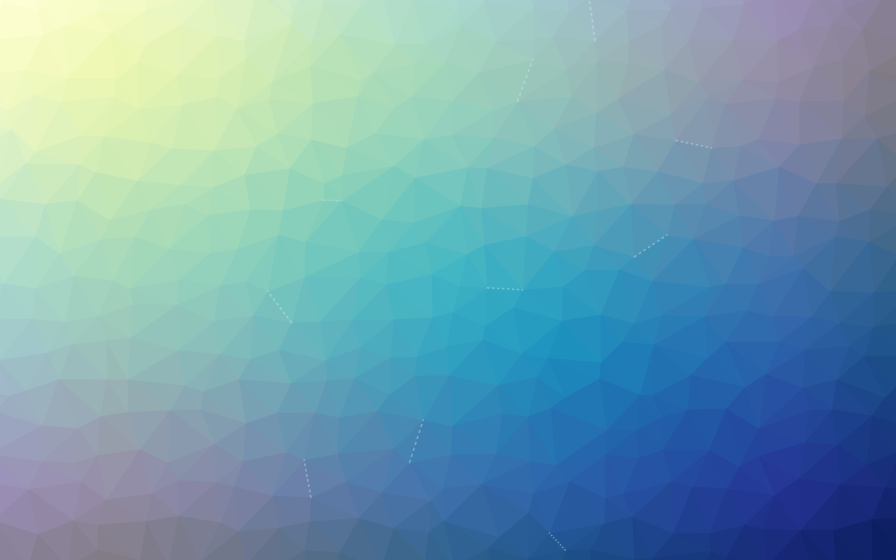
Reproduce this background procedurally as a WebGL 1 fragment shader.

```glsl
precision highp float;
uniform vec2 u_resolution;

float hash(vec2 p) {
  return fract(sin(dot(p, vec2(127.1, 311.7))) * 43758.545);
}

float cross2(vec2 a, vec2 b) {
  return a.x * b.y - a.y * b.x;
}

// Jittered lattice point
vec2 vertex(vec2 cell) {
  return cell + 0.72 * (vec2(hash(cell), hash(cell + 57.3)) - 0.5);
}

// Cream, green, teal, blue and navy in eight equal steps
vec3 ramp(float t) {
  t = clamp(t, 0.0, 1.0) * 8.0;
  vec3 c = mix(vec3(1.0, 1.0, 0.85), vec3(0.93, 0.97, 0.69), min(t, 1.0));
  c = mix(c, vec3(0.78, 0.91, 0.71), clamp(t - 1.0, 0.0, 1.0));
  c = mix(c, vec3(0.50, 0.80, 0.73), clamp(t - 2.0, 0.0, 1.0));
  c = mix(c, vec3(0.25, 0.71, 0.77), clamp(t - 3.0, 0.0, 1.0));
  c = mix(c, vec3(0.11, 0.57, 0.75), clamp(t - 4.0, 0.0, 1.0));
  c = mix(c, vec3(0.13, 0.37, 0.66), clamp(t - 5.0, 0.0, 1.0));
  c = mix(c, vec3(0.145, 0.20, 0.58), clamp(t - 6.0, 0.0, 1.0));
  return mix(c, vec3(0.03, 0.11, 0.345), clamp(t - 7.0, 0.0, 1.0));
}

// Perceptual space: cube roots of XYZ, so a plain mix acts like a Lab mix
vec3 toPerceptual(vec3 rgb) {
  mat3 rgbToXyz = mat3(0.4124, 0.2126, 0.0193,
                       0.3576, 0.7152, 0.1192,
                       0.1805, 0.0722, 0.9505);
  return pow(rgbToXyz * pow(rgb, vec3(2.2)), vec3(1.0 / 3.0));
}

vec3 toRgb(vec3 v) {
  mat3 xyzToRgb = mat3(3.2406, -0.9689, 0.0557,
                       -1.5372, 1.8758, -0.2040,
                       -0.4986, 0.0415, 1.0570);
  return pow(clamp(xyzToRgb * (v * v * v), 0.0, 1.0), vec3(1.0 / 2.2));
}

// Even blend of the horizontal and the downward ramp
vec3 facetColor(vec2 uv) {
  return toRgb(0.5 * (toPerceptual(ramp(uv.x)) + toPerceptual(ramp(1.0 - uv.y))));
}

float edgeDistance(vec2 p, vec2 a, vec2 b) {
  return cross2(b - a, p - a) / length(b - a);
}

// Colour in rgb, weighted by the smooth coverage in w
vec4 facet(vec2 p, vec2 a, vec2 b, vec2 c, float pixel, vec2 extent) {
  float inside = min(edgeDistance(p, a, b),
                     min(edgeDistance(p, b, c), edgeDistance(p, c, a)));
  float coverage = clamp(inside / pixel + 0.5, 0.0, 1.0);
  if (coverage <= 0.0) return vec4(0.0);
  return vec4(facetColor((a + b + c) / 3.0 / extent), 1.0) * coverage;
}

// Faint broken line along a facet edge
float hairline(vec2 p, vec2 a, vec2 b, float pixel) {
  vec2 edge = b - a;
  float along = clamp(dot(p - a, edge) / dot(edge, edge), 0.0, 1.0);
  float dist = length(p - a - edge * along);
  float dash = smoothstep(-0.5, 0.3, sin(along * 45.0));
  return dash * (1.0 - smoothstep(0.0, 0.015 + pixel, dist));
}

void main() {
  float rows = 16.0;
  float pixel = rows / u_resolution.y;
  vec2 p = gl_FragCoord.xy * pixel;
  vec2 extent = u_resolution * pixel;
  vec4 sum = vec4(0.0);
  float shine = 0.0;

  for (int j = -1; j <= 1; j++) {
    for (int i = -1; i <= 1; i++) {
      vec2 cell = floor(p) + vec2(float(i), float(j));
      vec2 a = vertex(cell);
      vec2 b = vertex(cell + vec2(1.0, 0.0));
      vec2 c = vertex(cell + 1.0);
      vec2 d = vertex(cell + vec2(0.0, 1.0));

      // Delaunay choice of the diagonal, from the sine of angles b + d
      float angles = cross2(c - b, a - b) * dot(a - d, c - d)
                   + dot(c - b, a - b) * cross2(a - d, c - d);
      if (angles > 0.0) {
        sum += facet(p, a, b, c, pixel, extent) + facet(p, a, c, d, pixel, extent);
      } else {
        sum += facet(p, a, b, d, pixel, extent) + facet(p, b, c, d, pixel, extent);
      }

      // A few edges catch the light
      float pick = hash(cell + 19.7);
      if (pick > 0.972) {
        shine = max(shine, hairline(p, a, pick > 0.986 ? b : d, pixel));
      }
    }
  }

  vec3 color = sum.rgb / max(sum.w, 0.001);
  gl_FragColor = vec4(mix(color, vec3(0.85, 0.95, 1.0), 0.35 * shine), 1.0);
}
```
